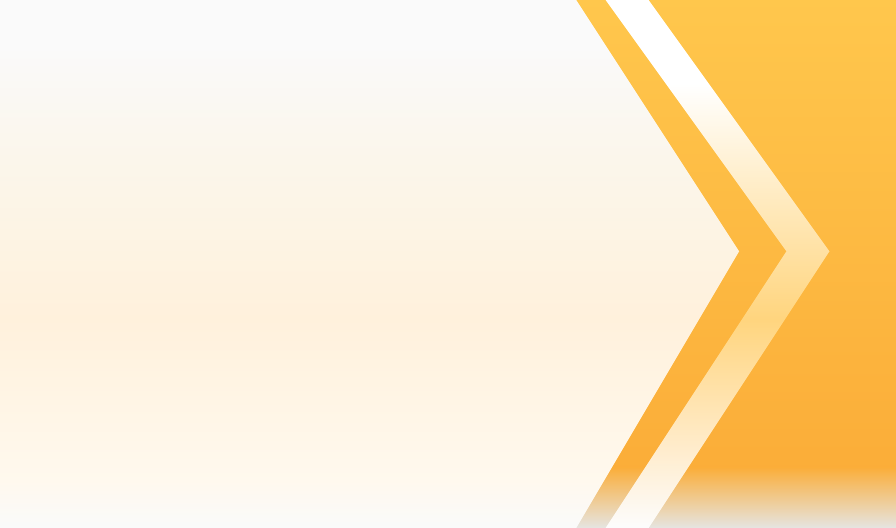
Give the GLSL for this background, as a Shadertoy shader.

```glsl
// Chevron geometry, as fractions of the canvas
const float TIP_Y = 0.524;
const vec2 PANEL_EDGE = vec2(0.6432, 0.8250);   // x at canvas edge, x at tip
const vec2 STRIPE_INNER = vec2(0.6758, 0.8776);
const vec2 STRIPE_OUTER = vec2(0.7240, 0.9258);

// Heights of the colour bands
const float FADE_TOP = 0.115;
const float GLOW_Y = 0.395;

// Palette
const vec3 COOL_WHITE = vec3(0.980, 0.980, 0.980);
const vec3 IVORY = vec3(0.984, 0.965, 0.922);
const vec3 CREAM = vec3(1.000, 0.945, 0.863);
const vec3 WARM_WHITE = vec3(1.000, 0.976, 0.933);
const vec3 AMBER_TOP = vec3(1.000, 0.780, 0.300);
const vec3 AMBER_LOW = vec3(0.984, 0.680, 0.222);
const vec3 PALE_GREY = vec3(0.900, 0.894, 0.878);
const vec3 STRIPE_GLOW = vec3(1.000, 0.835, 0.495);
const vec3 STRIPE_PALE = vec3(1.000, 0.925, 0.800);

// Linear position of y between two heights, limited to 0..1
float ramp(float low, float high, float y) {
    return clamp((y - low) / (high - low), 0.0, 1.0);
}

// Smooth coverage of the area to the right of a chevron edge
float rightOfChevron(vec2 p, vec2 edge) {
    float reach = p.y > TIP_Y ? 1.0 - TIP_Y : TIP_Y;
    float slope = (edge.y - edge.x) / reach;
    float offset = p.x - edge.y + slope * abs(p.y - TIP_Y);
    float softness = 0.5 * length(vec2(1.0, slope) / iResolution.xy);
    return smoothstep(-softness, softness, offset);
}

vec3 panelColor(float y) {
    vec3 color = mix(COOL_WHITE, WARM_WHITE, ramp(0.0, 0.09, y));
    color = mix(color, CREAM, ramp(0.09, GLOW_Y, y));
    color = mix(color, IVORY, ramp(GLOW_Y, 0.70, y));
    return mix(color, COOL_WHITE, ramp(0.70, 0.91, y));
}

vec3 amberColor(float y) {
    vec3 color = mix(AMBER_LOW, AMBER_TOP, ramp(FADE_TOP, 1.0, y));
    return mix(PALE_GREY, color, ramp(0.0, FADE_TOP, y));
}

vec3 stripeColor(float y) {
    vec3 color = mix(vec3(0.99), STRIPE_PALE, ramp(0.0, 0.15, y));
    color = mix(color, STRIPE_GLOW, ramp(0.15, GLOW_Y, y));
    return mix(color, vec3(1.0), ramp(GLOW_Y, 0.84, y));
}

void mainImage(out vec4 fragColor, in vec2 fragCoord) {
    vec2 p = fragCoord / iResolution.xy;

    // Amber field over the pale panel
    vec3 amber = amberColor(p.y);
    vec3 color = mix(panelColor(p.y), amber, rightOfChevron(p, PANEL_EDGE));

    // Light stripe between two chevron edges
    float stripe = rightOfChevron(p, STRIPE_INNER) - rightOfChevron(p, STRIPE_OUTER);
    color = mix(color, stripeColor(p.y), clamp(stripe, 0.0, 1.0));

    fragColor = vec4(color, 1.0);
}
```
